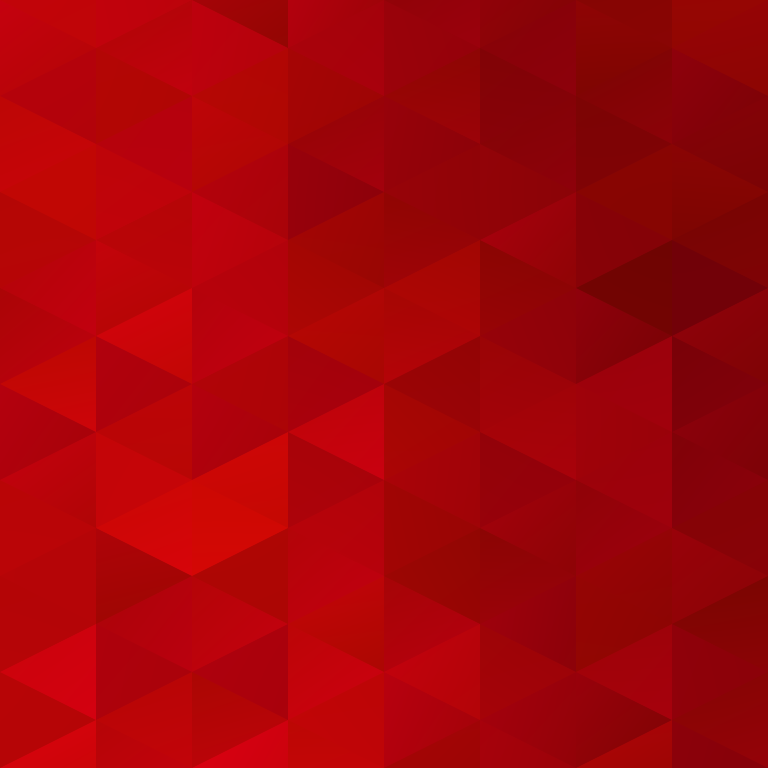
Give the GLSL for this background, as a WebGL 2 fragment shader.

```glsl
#version 300 es
precision highp float;
// Red faceted background: an 8 by 8 lattice of softly shaded triangles.

uniform vec2 u_resolution;
out vec4 fragColor;

const float REPEATS = 8.0;           // triangle columns and rows per canvas
const float BRIGHT_RED = 0.742;      // lower left tone
const float DARK_RED = 0.52;         // upper right tone
const vec2 FADE_RANGE = vec2(0.2, 0.95);
const float FADE_TILT = 0.25;        // how far the fade leans with height
const float FACET_CONTRAST = 0.085;  // tone change between triangles
const float FACET_GRADIENT = 0.065;  // tone change inside a triangle
const float GRADIENT_ANGLE = -1.05;
const float REGION_SCALE = 3.5;
const float REGION_CONTRAST = 0.03;
const vec2 WARM_TINT = vec2(0.029, 0.012);  // green, blue
const vec2 COOL_TINT = vec2(0.003, 0.056);
const int AA = 3;                    // samples per pixel side

vec3 hash3(vec3 p) {
    p = fract(p * vec3(0.1031, 0.1030, 0.0973));
    p += dot(p, p.yxz + 33.33);
    return fract((p.xxy + p.yxx) * p.zyx);
}

// Gradient noise, about -0.7 to 0.7
float cornerSlope(vec2 cell, vec2 offset) {
    float angle = 6.2832 * hash3(vec3(cell, 17.0)).x;
    return dot(vec2(cos(angle), sin(angle)), offset);
}

float gradientNoise(vec2 p) {
    vec2 cell = floor(p), f = fract(p);
    vec2 w = f * f * f * (f * (f * 6.0 - 15.0) + 10.0);
    vec2 e = vec2(1.0, 0.0);
    float low = mix(cornerSlope(cell, f), cornerSlope(cell + e.xy, f - e.xy), w.x);
    float high = mix(cornerSlope(cell + e.yx, f - e.yx), cornerSlope(cell + e.xx, f - e.xx), w.x);
    return mix(low, high, w.y);
}

// Broad fade from the bright lower left to the dark upper right
float broadTone(vec2 uv) {
    float across = uv.x + FADE_TILT * (uv.y - 0.5);
    float fade = smoothstep(FADE_RANGE.x, FADE_RANGE.y, across);
    return mix(BRIGHT_RED, DARK_RED, fade) + REGION_CONTRAST * gradientNoise(uv * REGION_SCALE);
}

vec3 facetColor(vec2 uv) {
    // Skewed lattice: each cell splits along a vertical edge into two triangles
    vec2 p = uv * REPEATS;
    vec2 skewed = vec2(p.y - 0.5 * p.x, p.y + 0.5 * p.x);
    vec2 cell = floor(skewed), f = fract(skewed);
    float side = step(f.x, f.y);
    vec2 skewedMiddle = cell + mix(vec2(2.0, 1.0), vec2(1.0, 2.0), side) / 3.0;
    vec2 middle = vec2(skewedMiddle.y - skewedMiddle.x, 0.5 * (skewedMiddle.x + skewedMiddle.y));

    // Most triangles stay close to their neighbours, a few stand out
    vec3 random = hash3(vec3(cell + 40.0, side * 7.0 + 3.0));
    float s = 2.0 * random.x - 1.0;
    float contrast = FACET_CONTRAST * s * (0.35 + 0.65 * s * s);

    // Linear sheen inside the triangle
    float angle = GRADIENT_ANGLE + random.y - 0.5;
    float along = dot(p - middle, vec2(cos(angle), sin(angle)));
    float sheen = along * (2.0 * random.z - 1.0);

    float red = broadTone(mix(middle / REPEATS, uv, 0.5)) + contrast + FACET_GRADIENT * sheen;
    float coolness = clamp(random.y + 0.6 * sheen, 0.0, 1.0);
    return vec3(red, mix(WARM_TINT, COOL_TINT, coolness) * red / BRIGHT_RED);
}

void main() {
    // Supersampling smooths the shared edges
    vec3 color = vec3(0.0);
    for (int i = 0; i < AA * AA; i++) {
        vec2 offset = (vec2(i % AA, i / AA) + 0.5) / float(AA) - 0.5;
        color += facetColor((gl_FragCoord.xy + offset) / u_resolution);
    }
    fragColor = vec4(color / float(AA * AA), 1.0);
}
```
